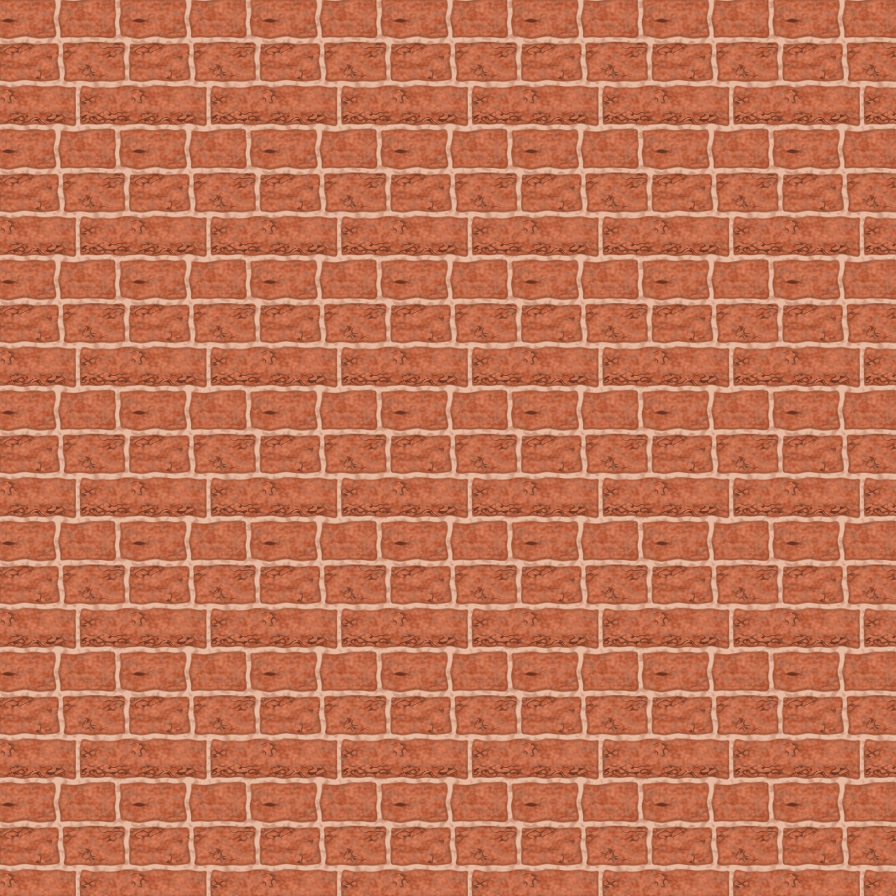
A three.js fragment shader for this texture:

```glsl
// Weathered red brick wall: a repeating tile of three courses, two of short bricks and one of long bricks
varying vec2 vUv;

vec2 gradientAt(vec2 cell) {
  float angle = 6.2832 * fract(sin(dot(cell, vec2(127.1, 311.7))) * 43758.5);
  return vec2(cos(angle), sin(angle));
}

// Gradient noise that repeats once per tile when frequency is whole
float noise(vec2 p, vec2 frequency) {
  p *= frequency;
  vec2 i = floor(p), f = p - i;
  vec2 u = f * f * f * (f * (f * 6.0 - 15.0) + 10.0);
  vec2 a = mod(i, frequency), b = mod(i + 1.0, frequency);
  float top = mix(dot(gradientAt(a), f),
                  dot(gradientAt(vec2(b.x, a.y)), f - vec2(1.0, 0.0)), u.x);
  float bottom = mix(dot(gradientAt(vec2(a.x, b.y)), f - vec2(0.0, 1.0)),
                     dot(gradientAt(b), f - 1.0), u.x);
  return mix(top, bottom, u.y);
}

float roundedBox(vec2 p, vec2 halfSize, float radius) {
  vec2 d = abs(p) - halfSize + radius;
  return length(max(d, 0.0)) + min(max(d.x, d.y), 0.0) - radius;
}

void main() {
  // Tile space, y pointing down, with a bed joint at zero
  vec2 p = vec2(vUv.x, 1.0 - vUv.y) * 48.0 / 7.0 - vec2(0.0, 0.308);
  vec2 bent = p + 0.022 * vec2(noise(p, vec2(7.0, 9.0)), noise(p + 0.37, vec2(8.0, 6.0)));

  // Course joints: x = first joint, y = width of the first brick
  float course = floor(mod(bent.y * 3.0, 3.0));
  vec2 joints = course < 0.5 ? vec2(0.971, 0.496)
              : course < 1.5 ? vec2(0.598, 1.0) : vec2(0.902, 0.536);
  float x = fract(bent.x - joints.x);
  bool isFirst = x < joints.y;
  float width = isFirst ? joints.y : 1.0 - joints.y;
  vec2 q = vec2(x - (isFirst ? 0.5 * width : joints.y + 0.5 * width),
                (fract(bent.y * 3.0) - 0.5) / 3.0);
  float edge = roundedBox(q, vec2(0.5 * width - 0.018, 0.1667 - 0.021), 0.022);

  // Fired clay: broad blotches, dusty patches and fine grain
  float grain = noise(p, vec2(37.0, 41.0));
  float blotch = noise(p, vec2(9.0, 13.0)) + 0.5 * noise(p, vec2(19.0, 23.0));
  float dust = noise(p + 0.61, vec2(11.0, 15.0)) + 0.6 * grain;
  vec3 brick = mix(vec3(0.80, 0.45, 0.32), vec3(0.73, 0.37, 0.24),
                   smoothstep(-0.15, 0.35, blotch));
  brick = mix(brick, vec3(0.70, 0.42, 0.31), 0.8 * smoothstep(0.08, 0.4, dust));
  brick += 0.11 * grain;

  // Dark pits and cracks, faint on the third course
  float wear = course < 0.5 ? 0.85 : course < 1.5 ? 1.0 : 0.3;
  float lean = course < 0.5 ? -1.5 : 1.5;
  float patches = smoothstep(-0.05, 0.35, noise(p + 0.23, vec2(5.0, 9.0)) + lean * q.y);
  float cracks = 1.0 - smoothstep(0.02, 0.13, abs(noise(p, vec2(13.0, 18.0))));
  float pits = smoothstep(0.08, 0.4, noise(p + 0.47, vec2(24.0, 31.0)));
  brick = mix(brick, vec3(0.44, 0.21, 0.13), wear * patches * max(0.75 * cracks, pits));

  // One slanted gouge in the wider brick of the third course
  vec2 gouge = vec2(x - 0.17, q.y - 0.019 + 0.15 * (x - 0.17)) / vec2(0.06, 0.016);
  if (course > 1.5)
    brick = mix(brick, vec3(0.36, 0.16, 0.10), 0.85 * (1.0 - smoothstep(0.4, 1.2, length(gouge))));

  // Shaded brick edges, heavier along the bottom
  float rim = smoothstep(-0.03, -0.004, edge);
  brick = mix(brick, vec3(0.56, 0.29, 0.18), rim * (q.y > 0.0 ? 0.65 : 0.4));

  // Sandy mortar
  vec3 mortar = mix(vec3(0.91, 0.73, 0.63), vec3(0.80, 0.58, 0.48),
                    smoothstep(-0.1, 0.5, noise(p, vec2(17.0, 21.0)) + 0.4 * grain));

  gl_FragColor = vec4(mix(brick, mortar, smoothstep(-0.007, 0.008, edge)), 1.0);
}
```
